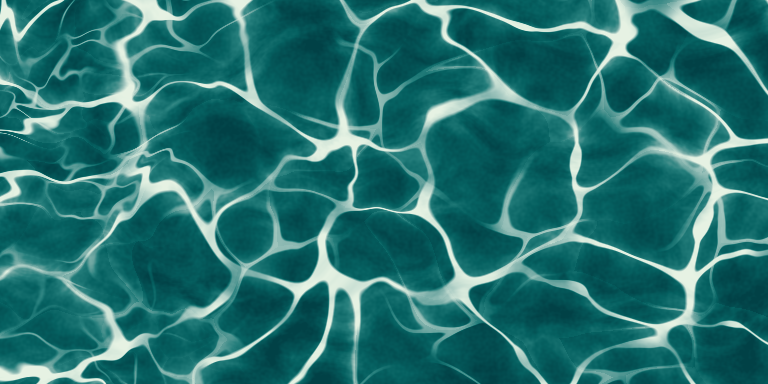
Write a Shadertoy shader that draws this texture.

```glsl
// Sunlight caustics: a bright, warped net of light over deep teal water.

const vec3 DEEP = vec3(0.005, 0.255, 0.275);
const vec3 TEAL = vec3(0.02, 0.38, 0.38);
const vec3 SHALLOW = vec3(0.15, 0.50, 0.49);
const vec3 MIST = vec3(0.41, 0.64, 0.62);
const vec3 FOAM = vec3(0.64, 0.78, 0.75);
const vec3 SUN = vec3(0.90, 0.95, 0.89);

vec2 hash2(vec2 p) {
    vec3 q = fract(p.xyx * vec3(0.1031, 0.1030, 0.0973));
    q += dot(q, q.yzx + 33.33);
    return fract((q.xx + q.yz) * q.zy);
}

float gradientDot(vec2 cell, vec2 offset) {
    float angle = 6.2832 * hash2(cell).x;
    return dot(vec2(cos(angle), sin(angle)), offset);
}

// Gradient noise, roughly -0.6 to 0.6
float noise(vec2 p) {
    vec2 i = floor(p), f = fract(p);
    vec2 u = f * f * f * (f * (f * 6.0 - 15.0) + 10.0);
    vec2 e = vec2(0.0, 1.0);
    return mix(mix(gradientDot(i, f), gradientDot(i + e.yx, f - e.yx), u.x),
               mix(gradientDot(i + e.xy, f - e.xy), gradientDot(i + e.yy, f - e.yy), u.x), u.y);
}

float fbm(vec2 p) {
    float sum = 0.0, amplitude = 1.0;
    for (int i = 0; i < 4; i++) {
        sum += amplitude * noise(p);
        p = mat2(1.6, 1.2, -1.2, 1.6) * p + 7.3;
        amplitude *= 0.5;
    }
    return sum;
}

vec2 warp(vec2 p, float frequency, float amount) {
    vec2 q = p * frequency;
    return p + amount * vec2(noise(q + 11.7), noise(q + 47.2));
}

// Cell net with rounded corners: x = distance to the border, y = cell id
vec2 cellNet(vec2 p, vec2 scale, float seed) {
    p = p * scale + seed;
    vec2 base = floor(p), f = fract(p);
    vec2 nearCell = vec2(0.0), nearOffset = vec2(0.0);
    float nearest = 9.0;
    for (int y = -1; y <= 1; y++)
    for (int x = -1; x <= 1; x++) {
        vec2 g = vec2(x, y);
        vec2 r = g + hash2(base + g) - f;
        if (dot(r, r) < nearest) {
            nearest = dot(r, r);
            nearCell = g;
            nearOffset = r;
        }
    }
    float sum = 0.0;
    for (int y = -2; y <= 2; y++)
    for (int x = -2; x <= 2; x++) {
        vec2 g = nearCell + vec2(x, y);
        vec2 r = g + hash2(base + g) - f;
        vec2 across = r - nearOffset;
        if (dot(across, across) > 1e-4)
            sum += exp(-22.0 * dot(0.5 * (r + nearOffset), normalize(across)));
    }
    float border = -log(max(sum, 1e-9)) / 22.0;
    return vec2(border / sqrt(scale.x * scale.y), hash2(base + nearCell + 5.0).y);
}

float strand(float d, float width, float soft) {
    return 1.0 - smoothstep(width - 0.5 * soft, width + soft, d);
}

// Soft light that hangs on one side of a strand
float veil(vec2 net, float reach) {
    return exp(-max(net.x, 0.0) / reach) * mix(0.15, 1.0, net.y);
}

vec3 waterColor(float light) {
    float s = clamp(light, 0.0, 1.0) * 5.0;
    vec3 c = mix(DEEP, TEAL, clamp(s, 0.0, 1.0));
    c = mix(c, SHALLOW, clamp(s - 1.0, 0.0, 1.0));
    c = mix(c, MIST, clamp(s - 2.0, 0.0, 1.0));
    c = mix(c, FOAM, clamp(s - 3.0, 0.0, 1.0));
    return mix(c, SUN, clamp(s - 4.0, 0.0, 1.0));
}

void mainImage(out vec4 fragColor, in vec2 fragCoord) {
    vec2 p = fragCoord / iResolution.y;
    float soft = max(0.004, 1.2 / iResolution.y);

    // Ripples are choppier towards the left
    float choppy = 1.0 - smoothstep(0.1, 0.65, p.x + 0.4 * noise(p * 3.0));
    vec2 q = warp(warp(p, 2.6, 0.16), 7.0, 0.045);
    q = warp(q, 13.0, 0.012 + 0.04 * choppy);

    // Three nets: main folds, thin crossing threads, small chop
    vec2 folds = cellNet(q, vec2(3.1, 4.2), 3.0);
    vec2 threads = cellNet(warp(q, 4.0, 0.08), vec2(3.8, 5.6), 41.0);
    vec2 chop = cellNet(q, vec2(8.0, 12.0), 77.0);

    // Strands swell into patches and fade along their length
    float swell = noise(p * 4.5 + 20.0);
    float width = 0.003 + 0.005 * smoothstep(-0.3, 0.4, swell)
                + 0.017 * smoothstep(0.22, 0.5, noise(p * 6.0 + 63.0));
    float foldGlow = mix(0.45, 1.0, smoothstep(-0.35, 0.05, noise(p * 5.0 + 31.0)));
    float threadGlow = 0.75 * smoothstep(-0.1, 0.35, noise(p * 3.5 + 90.0));
    float chopGlow = 0.8 * choppy * smoothstep(-0.2, 0.3, noise(p * 7.0 + 54.0));

    // Depth tint with fine swirling streaks
    float streaks = fbm(warp(p, 5.0, 0.12) * vec2(9.0, 14.0));
    float light = 0.07 + 0.16 * fbm(p * 3.0 + 8.0) + 0.11 * streaks + 0.05 * noise(p * 95.0);
    float haze = 0.42 * veil(folds, 0.032) + 0.28 * veil(threads, 0.022) * (0.4 + threadGlow);
    light += haze * (1.0 + 0.8 * streaks) + 0.15 * choppy * veil(chop, 0.012);

    light = mix(light, 0.9, strand(chop.x, 0.0025, soft) * chopGlow);
    light = mix(light, 0.9, strand(threads.x, 0.0025 + 0.3 * width, soft) * threadGlow);
    float core = strand(folds.x, width, soft * 1.2) * foldGlow;
    light = mix(light, 0.98 + 0.12 * streaks, core);

    fragColor = vec4(waterColor(light), 1.0);
}
```
